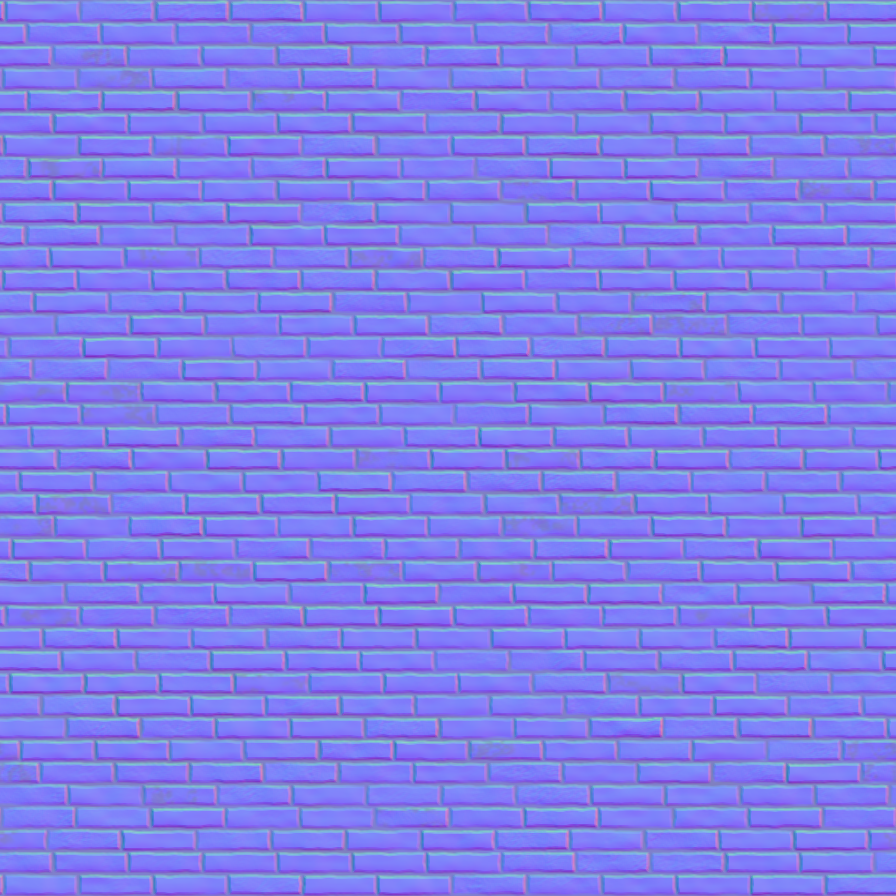
Reproduce this texture map procedurally as a WebGL 1 fragment shader.

```glsl
precision highp float;
// Tangent-space normal map of a worn running-bond brick wall, tiling in both directions.
uniform vec2 u_resolution;

#define ROWS 40.0
#define BRICKS 12.0
#define JOINT 0.034       // half joint width, in row heights
#define BEVEL 0.115       // width of the sloped brick edge
#define LIFT 0.052        // mean brick height above the mortar
#define WOBBLE 0.085      // raggedness of the brick outline
#define SAG 0.26          // downward curve of the lower brick face
#define TILT 0.12         // lean of single bricks
#define ROUGH 0.012       // depth of the surface scratches
#define MORTAR_LEN 0.62   // shortened normals in the grainy mortar
#define FACE_LEN 0.965    // normal length on the brick face
#define SOFTNESS 0.033    // spread of the four samples, in row heights

float hash(vec2 p) {
  vec3 a = fract(p.xyx * vec3(0.1031, 0.1030, 0.0973));
  a += dot(a, a.yzx + 33.33);
  return fract((a.x + a.y) * a.z);
}

float noise(vec2 p) {
  vec2 i = floor(p), f = fract(p);
  f = f * f * (3.0 - 2.0 * f);
  return mix(mix(hash(i), hash(i + vec2(1.0, 0.0)), f.x),
             mix(hash(i + vec2(0.0, 1.0)), hash(i + vec2(1.0, 1.0)), f.x), f.y);
}

// Joint position of a course counted from the top: third bond, looser further down
float courseShift(float row) {
  float loose = step(12.5, row) * (0.08 + 0.008 * (row - 12.0));
  float jitter = hash(vec2(row, 71.0)) - 0.5;
  return 0.05 + 0.32 * mod(row, 3.0) + 0.12 * step(12.5, row) + jitter * (0.05 + loose);
}

float roundedBox(vec2 p, vec2 halfSize, float radius) {
  vec2 d = abs(p) - halfSize + radius;
  return length(max(d, 0.0)) + min(max(d.x, d.y), 0.0) - radius;
}

// q is in row heights; returns height, face mask and normal length
vec3 brickWall(vec2 q) {
  float row = mod(ROWS - 1.0 - floor(q.y), ROWS);
  float aspect = ROWS / BRICKS;
  float x = q.x / aspect - courseShift(row);
  vec2 id = vec2(mod(floor(x), BRICKS), row);
  vec2 p = vec2((fract(x) - 0.5) * aspect, fract(q.y) - 0.5);

  // Per-brick and per-course variation
  float h1 = hash(id + 11.0), h2 = hash(id + 83.0), h3 = hash(id + 157.0);
  float course = hash(vec2(row, 29.0));
  vec2 seed = floor(vec2(h1, h2) * 300.0) + 20.0;

  // Ragged outline
  float ragged = noise(p * vec2(2.2, 3.0) + seed) - 0.5;
  ragged += 0.35 * (noise(p * 7.0 + seed.yx) - 0.5);
  vec2 halfSize = vec2(0.5 * aspect + 0.012, 0.5) - JOINT - vec2(0.015 * h3, 0.025 * h2);
  vec2 center = vec2(h1 - 0.5, h3 - 0.5) * vec2(0.03, 0.03);
  float d = roundedBox(p - center, halfSize, 0.08) + WOBBLE * ragged * 0.7;
  float face = 1.0 - smoothstep(-BEVEL, 0.0, d);

  // Edge height differs from brick to brick and along each brick
  float lift = LIFT * (0.2 + 1.3 * h2 * h2 + 0.5 * course);
  lift += LIFT * noise(p * vec2(1.1, 1.5) + seed + 40.0);

  // Face relief: sag, lean, slow waves, diagonal scratches and grain
  float rough = 0.1 + 1.4 * h3 * h3;
  vec2 slanted = vec2(4.0 * p.x + 5.0 * p.y, 13.0 * p.y - 6.0 * p.x);
  float worn = smoothstep(0.35, 0.75, noise(p * vec2(1.6, 2.2) + seed.yx + 9.0));
  float relief = ROUGH * rough * worn * (noise(slanted + seed) - 0.5);
  relief += 0.004 * rough * (noise(p * 15.0 + seed) - 0.5);
  relief += 0.02 * noise(p * vec2(1.6, 2.4) + seed.yx);
  float low = max(-0.06 - p.y, 0.0);
  relief -= SAG * low * low;
  relief += TILT * ((0.7 * h1 + 0.3 * course - 0.52) * p.y + 0.35 * (h3 - 0.5) * p.x);

  // A few bricks carry a pitted, greyer patch
  float pitted = step(0.9, h1) * worn * smoothstep(0.2, 0.7, noise(p * 6.0 + seed));
  float border = min(min(q.x, q.y), ROWS - max(q.x, q.y));
  float mortar = MORTAR_LEN + 0.24 * (noise(q * 0.5 + 5.0) - 0.5) * smoothstep(0.0, 2.0, border);
  float len = mix(mortar, FACE_LEN - 0.3 * pitted, smoothstep(0.0, 0.7, face));
  return vec3(face * (lift + relief), face, len);
}

vec3 wallNormal(vec2 q) {
  const float e = 0.025;
  vec3 here = brickWall(q);
  float dx = brickWall(q + vec2(e, 0.0)).x - here.x;
  float dy = brickWall(q + vec2(0.0, e)).x - here.x;
  return normalize(vec3(-dx, -dy, e)) * here.z;
}

void main() {
  // Average four spread samples for smooth edges
  vec2 q = gl_FragCoord.xy / u_resolution * ROWS;
  vec3 sum = vec3(0.0);
  for (int i = 0; i < 2; i++) {
    for (int j = 0; j < 2; j++) {
      vec2 offset = vec2(float(i), float(j)) * 2.0 - 1.0;
      sum += wallNormal(q + offset * SOFTNESS);
    }
  }
  gl_FragColor = vec4(sum * 0.125 + 0.5, 1.0);
}
```
